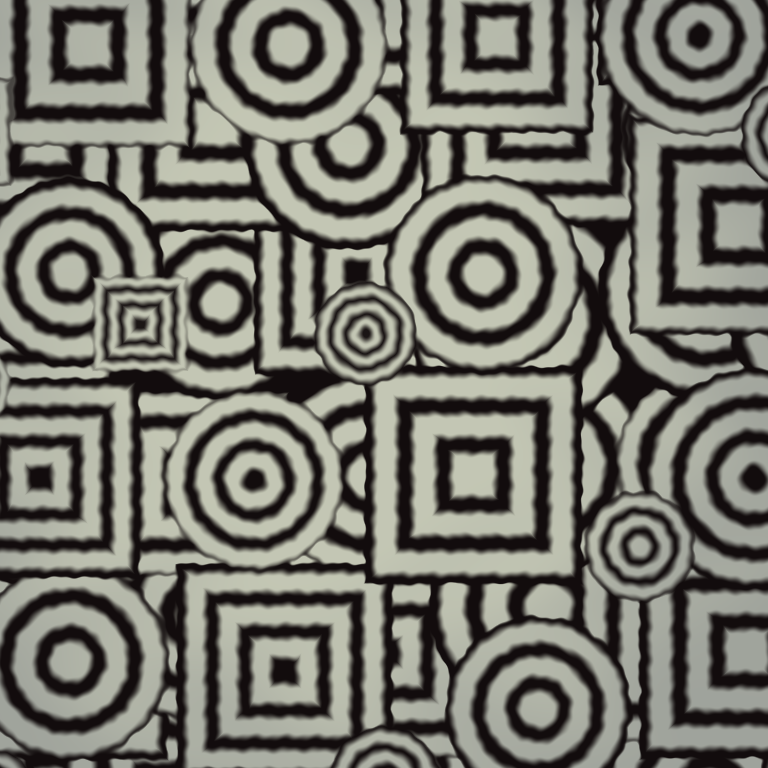
Give the GLSL for this pattern, as a WebGL 1 fragment shader.

```glsl
precision highp float;
// Overlapping concentric squares and circles in cream and near-black.
// Three layers of jittered cells are painted over each other as one signed
// stripe field (positive = cream), which is then thresholded with a soft edge.
uniform vec2 u_resolution;

const vec3 INK = vec3(0.070, 0.047, 0.050);
const vec3 CREAM = vec3(0.765, 0.778, 0.705);
const vec3 SHADED_CREAM = vec3(0.625, 0.640, 0.610);

const float RINGS = 3.0;          // stripe periods from centre to rim
const float LIGHT_SHARE = 0.60;   // cream part of one period
const float LIGHT_CENTRE = 0.43;  // phase that gives a cream centre
const float EDGE = 0.0056;        // half width of the ink edge
const float OVERLAP_EDGE = 0.004; // softness where motifs cut each other
const float WOBBLE = 0.0011;      // unevenness of the hand-cut outlines
const float JITTER = 0.16;        // motif offset, in cells

float hash(vec2 p) {
  vec3 q = fract(vec3(p.xyx) * 0.1031);
  q += dot(q, q.yzx + 33.33);
  return fract((q.x + q.y) * q.z);
}

vec2 hash2(vec2 p) {
  return vec2(hash(p), hash(p + 57.3));
}

// Layered sines that shake the outlines
vec2 wobble(vec2 p) {
  vec2 slow = sin(p.yx * vec2(143.0, 157.0) + 3.0 * sin(p * 39.0));
  vec2 fast = sin(p.yx * vec2(291.0, 317.0) + 2.0 * sin(p * 83.0));
  return WOBBLE * (slow + 0.6 * fast);
}

// Signed distance to the cream stripes; "t" counts periods, ink comes first
float stripes(float t) {
  float middle = 1.0 - 0.5 * LIGHT_SHARE;
  return 0.5 * LIGHT_SHARE - abs(fract(t - middle + 0.5) - 0.5);
}

// Paints one motif over the field
float paintMotif(float field, vec2 q, float radius, float square, vec2 rnd) {
  vec2 a = abs(q);
  float d = mix(length(q), max(a.x, a.y), square);
  float lightCentre = step(0.3, rnd.x);
  float phase = LIGHT_CENTRE * lightCentre;
  float period = radius / (RINGS - phase);
  float t = max(d / period + phase, mix(0.2, 0.7, lightCentre));
  float border = period * mix(0.06, 0.30, rnd.y);
  float cover = 1.0 - smoothstep(-OVERLAP_EDGE, OVERLAP_EDGE, d - radius - border);
  return mix(field, stripes(t) * period, cover);
}

// Paints a grid of motifs in a fixed order, so overlaps agree between cells
float paintLayer(float field, vec2 p, float cellSize, vec2 offset,
                 vec2 radii, float density, float seed) {
  vec2 g = p / cellSize + offset;
  vec2 home = floor(g);
  for (int y = -1; y <= 1; y++) {
    for (int x = -1; x <= 1; x++) {
      vec2 cell = home + vec2(float(x), float(y));
      vec2 key = cell + seed;
      vec2 centre = cell + 0.5 + JITTER * (2.0 * hash2(key + 11.7) - 1.0);
      float radius = mix(radii.x, radii.y, hash(key + 23.1));
      // Mostly alternate squares and circles
      float checker = mod(cell.x + cell.y, 2.0);
      float square = step(0.5, mix(checker, hash(key + 31.9), 0.6));
      if (hash(key + 43.3) < density) {
        field = paintMotif(field, (g - centre) * cellSize, radius, square,
                           hash2(key + 71.5));
      }
    }
  }
  return field;
}

void main() {
  vec2 uv = gl_FragCoord.xy / min(u_resolution.x, u_resolution.y);
  vec2 p = uv + wobble(uv);

  // Dense fragments below, whole motifs above, small motifs on the corners
  float field = -0.01;
  field = paintLayer(field, p, 0.215, vec2(0.30, 0.65), vec2(0.115, 0.145), 1.0, 19.0);
  field = paintLayer(field, p, 0.285, vec2(0.20, 0.10), vec2(0.108, 0.136), 0.88, 137.0);
  field = paintLayer(field, p, 0.285, vec2(0.70, 0.60), vec2(0.058, 0.072), 0.48, 251.0);

  // Uneven light: brightest left of the middle, greyer towards the rim
  vec2 fromGlow = (gl_FragCoord.xy / u_resolution - vec2(0.43, 0.55)) * vec2(1.0, 0.9);
  float mottle = 0.10 * sin(uv.x * 21.0 + 2.0 * sin(uv.y * 13.0)) * sin(uv.y * 17.0);
  float shade = smoothstep(0.22, 0.68, length(fromGlow) + 0.5 * mottle);
  vec3 cream = mix(CREAM, SHADED_CREAM, shade);

  float light = smoothstep(-EDGE, EDGE, field);
  gl_FragColor = vec4(mix(INK, cream, light), 1.0);
}
```
